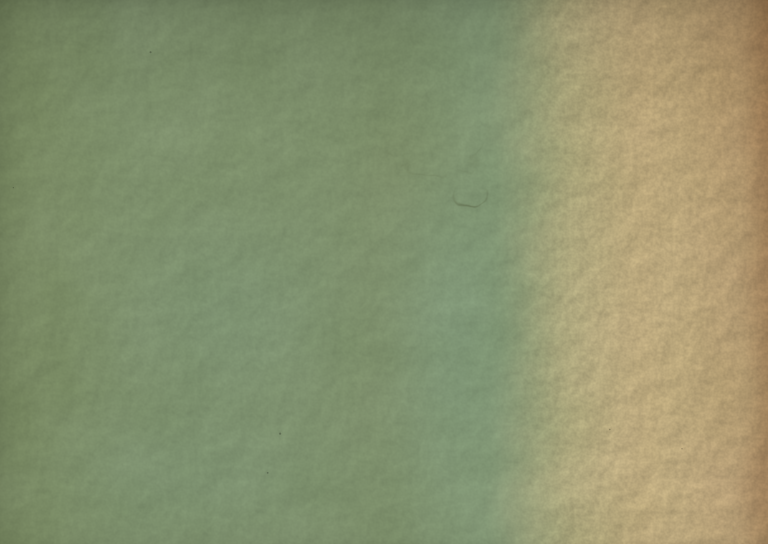
Write a Shadertoy shader that draws this texture.

```glsl
#define SEAM_X 0.69
#define SEAM_WIDTH 0.062
#define MOTTLE 0.06
#define RELIEF 0.19
#define GRAIN 0.075
#define STAIN_POS vec2(0.866, 0.645)
#define STAIN_RADIUS 0.027
#define SPECK_CELLS 13.0
#define SPECK_CHANCE 0.04

float hash(vec2 p) {
    vec3 q = fract(vec3(p.xyx) * 0.1031);
    q += dot(q, q.yzx + 33.33);
    return fract((q.x + q.y) * q.z);
}

vec2 gradientAt(vec2 cell) {
    float angle = 6.2832 * hash(cell);
    return vec2(cos(angle), sin(angle));
}

float gradientNoise(vec2 p) {
    vec2 i = floor(p), f = fract(p);
    vec2 w = f * f * f * (f * (f * 6.0 - 15.0) + 10.0);
    vec2 e = vec2(1.0, 0.0);
    float low = mix(dot(gradientAt(i), f), dot(gradientAt(i + e), f - e), w.x);
    float high = mix(dot(gradientAt(i + e.yx), f - e.yx), dot(gradientAt(i + 1.0), f - 1.0), w.x);
    return mix(low, high, w.y);
}

float fbm(vec2 p) {
    float sum = 0.0, amp = 0.5;
    for (int i = 0; i < 5; i++) {
        sum += amp * gradientNoise(p);
        p = mat2(1.6, 1.2, -1.2, 1.6) * p + 7.3;
        amp *= 0.55;
    }
    return sum;
}

// Soft elliptical spot
float glow(vec2 p, vec2 centre, vec2 size) {
    vec2 d = (p - centre) / size;
    return exp(-dot(d, d));
}

// Wash from olive through sage to tan
vec3 washColor(vec2 uv, float wobble) {
    float x = uv.x + wobble;
    vec3 col = mix(vec3(0.475, 0.54, 0.385), vec3(0.493, 0.563, 0.422), smoothstep(0.0, 0.2, x));
    col = mix(col, vec3(0.51, 0.59, 0.455), smoothstep(0.48, 0.63, x));
    col = mix(col, vec3(0.665, 0.65, 0.485), smoothstep(SEAM_X - SEAM_WIDTH, SEAM_X + SEAM_WIDTH, x));
    col = mix(col, vec3(0.735, 0.66, 0.49), smoothstep(0.71, 0.85, x));
    col = mix(col, vec3(0.705, 0.61, 0.45), smoothstep(0.86, 0.98, x));
    return mix(col, vec3(0.60, 0.475, 0.33), 0.8 * smoothstep(0.955, 1.01, x));
}

// Thin wavering ring, strongest along its lower side
float stainRing(vec2 p, vec2 centre, float radius, float width) {
    vec2 d = p - centre;
    float r = length(d * vec2(0.9, 1.1)) + 0.35 * radius * gradientNoise(p * 34.0);
    float fade = smoothstep(0.6, -0.5, d.y / radius);
    return fade * exp(-pow((r - radius) / width, 2.0));
}

// Sparse dark flecks, one candidate per cell
float specks(vec2 p, float pixel) {
    vec2 cell = floor(p * SPECK_CELLS);
    vec2 seat = 0.2 + 0.6 * vec2(hash(cell + 11.7), hash(cell + 29.1));
    float dist = length(p - (cell + seat) / SPECK_CELLS);
    float size = mix(0.001, 0.002, hash(cell + 5.3));
    return step(1.0 - SPECK_CHANCE, hash(cell + 41.9)) * (1.0 - smoothstep(size - pixel, size + pixel, dist));
}

void mainImage(out vec4 fragColor, in vec2 fragCoord) {
    vec2 uv = fragCoord / iResolution.xy;
    vec2 p = fragCoord / iResolution.y;
    float cloud = fbm(p * 5.0 + 3.0);
    float warm = smoothstep(SEAM_X - SEAM_WIDTH, SEAM_X + SEAM_WIDTH, uv.x);

    vec3 col = washColor(uv, 0.035 * cloud);

    // Cool and olive patches
    float cool = glow(uv, vec2(0.30, 0.42), vec2(0.13, 0.17)) + glow(uv, vec2(0.59, 0.36), vec2(0.07, 0.25))
               + 0.8 * glow(uv, vec2(0.26, 0.12), vec2(0.18, 0.13));
    float olive = glow(uv, vec2(0.55, 0.73), vec2(0.08, 0.13)) + 0.3 * glow(uv, vec2(0.49, 0.35), vec2(0.06, 0.4));
    col += cool * vec3(-0.002, 0.008, 0.020);
    col -= olive * vec3(0.010, 0.016, 0.020) * (1.0 + 2.0 * cloud);

    // Darkened borders, browner at the upper right
    col *= 1.0 - 0.08 * smoothstep(0.72, 1.04, uv.y);
    col -= vec3(0.03, 0.045, 0.045) * glow(uv, vec2(1.0), vec2(0.22, 0.35));
    col *= 1.0 - 0.08 * exp(-uv.x * 40.0) - 0.09 * exp((uv.y - 1.0) * 40.0) - 0.04 * exp(-uv.y * 60.0);

    // Mottling, raking-light relief and fine grain
    float bump = fbm(p * 20.0) - fbm(p * 20.0 + vec2(-0.14, 0.18));
    float grain = gradientNoise(p * 110.0) + 0.8 * gradientNoise(p * 215.0 + 9.0);
    col += MOTTLE * cloud * vec3(0.7, 0.65, 0.8);
    col *= 1.0 + bump * RELIEF * mix(0.6, 1.0, warm) + grain * GRAIN * mix(0.4, 0.8, warm);

    // Water stains
    float patchy = smoothstep(-0.25, 0.2, gradientNoise(p * 26.0 + 4.0));
    float rings = stainRing(p, STAIN_POS, STAIN_RADIUS, 0.0022) * mix(0.5, 1.0, patchy);
    rings += 0.25 * stainRing(p, vec2(0.80, 0.76), 0.09, 0.0035) * patchy;
    col *= 1.0 - 0.15 * rings * vec3(0.9, 1.0, 1.2);
    col *= 1.0 - 0.025 * glow(p, STAIN_POS, vec2(STAIN_RADIUS));

    col *= 1.0 - 0.25 * specks(p, 0.75 / iResolution.y);
    fragColor = vec4(clamp(col, 0.0, 1.0), 1.0);
}
```
